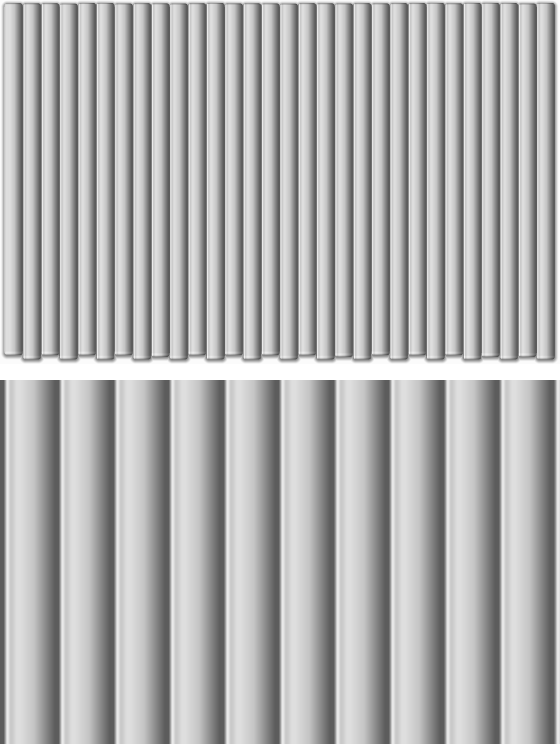
Top: the whole. Bottom: its middle third, enlarged.
A WebGL 2 fragment shader for this pattern:

```glsl
#version 300 es
precision highp float;

uniform vec2 u_resolution;
out vec4 outColor;

// One unit is the pitch of a tube.
const vec2 CANVAS = vec2(30.52, 19.79);
const float TUBE_COUNT = 30.0;
const float LEFT_MARGIN = 0.24;
const float CORNER_RADIUS = 0.16;
const float PAPER = 0.985;

float hash(float n) {
  return fract(sin(n * 91.73 + 4.1) * 4375.85);
}

float ramp(float a, float b, float x) {
  return clamp((x - a) / (b - a), 0.0, 1.0);
}

float roundedBox(vec2 p, vec2 halfSize, float radius) {
  vec2 q = abs(p) - halfSize + radius;
  return length(max(q, 0.0)) + min(max(q.x, q.y), 0.0) - radius;
}

// Alternating long and short tubes with slightly uneven ends.
vec2 tubeEnds(float id) {
  float isLong = mod(id, 2.0);
  float low = mix(0.48 - 0.09 * step(0.65, hash(id)), 0.25, isLong);
  float high = CANVAS.y - 0.18 + 0.04 * (hash(id + 37.0) - 0.5);
  return vec2(low, high);
}

float tubeDistance(vec2 p, float id) {
  vec2 ends = tubeEnds(id);
  vec2 center = vec2(id + 0.5, 0.5 * (ends.x + ends.y));
  vec2 halfSize = vec2(0.5, 0.5 * (ends.y - ends.x));
  return roundedBox(p - center, halfSize, CORNER_RADIUS);
}

// Distance to the nearest tube around a given column.
float rowDistance(vec2 p, float id) {
  float d = 1e3;
  for (float k = -1.0; k <= 1.0; k++) {
    float neighbour = clamp(id + k, 0.0, TUBE_COUNT - 1.0);
    d = min(d, tubeDistance(p, neighbour));
  }
  return d;
}

// Metallic shading across a tube, x from 0 to 1.
float tubeShade(float x, float isFirst) {
  float shade = mix(0.43, 0.92, smoothstep(0.0, 0.07, x));
  shade = mix(shade, 0.79, smoothstep(0.07, 0.13, x));
  shade = mix(shade, 0.87, smoothstep(0.14, 0.25, x));
  shade = mix(shade, 0.77, ramp(0.3, 0.55, x));
  shade = mix(shade, 0.36, ramp(0.55, 0.93, x));
  float openEdge = mix(0.78, 0.87, smoothstep(0.0, 0.1, x));
  return mix(shade, openEdge, isFirst * (1.0 - smoothstep(0.2, 0.3, x)));
}

// Darkened rim with a faint bevel line just inside it.
float shadeEnds(float shade, float fromLow, float fromHigh) {
  float rim = 1.0 - smoothstep(0.0, 0.09, min(fromLow, fromHigh));
  float bevel = smoothstep(0.07, 0.13, fromLow)
              * (1.0 - smoothstep(0.14, 0.24, fromLow));
  return mix(shade, shade * 0.68, rim) + 0.05 * bevel;
}

void main() {
  vec2 p = gl_FragCoord.xy / u_resolution * CANVAS;
  p.x -= LEFT_MARGIN;
  float pixel = CANVAS.x / u_resolution.x;
  float id = clamp(floor(p.x), 0.0, TUBE_COUNT - 1.0);

  // Soft shadow on the paper
  float shadowDistance = rowDistance(p + vec2(0.0, 0.05), id);
  float shadow = 1.0 - smoothstep(-0.08, 0.22, shadowDistance);
  float shade = mix(PAPER, 0.5, shadow);

  // Tube body
  vec2 ends = tubeEnds(id);
  float body = tubeShade(clamp(p.x - id, 0.0, 1.0), 1.0 - step(0.5, id));
  body = shadeEnds(body, p.y - ends.x, ends.y - p.y);
  float coverage = 1.0 - smoothstep(-0.5 * pixel, 0.5 * pixel, tubeDistance(p, id));

  // Keep the long seams between neighbours closed
  float inside = step(0.0, p.x) * step(p.x, TUBE_COUNT);
  float span = smoothstep(0.0, pixel, p.y - ends.x - CORNER_RADIUS)
             * smoothstep(0.0, pixel, ends.y - CORNER_RADIUS - p.y);
  coverage = max(coverage, inside * span);

  outColor = vec4(vec3(mix(shade, body, coverage)), 1.0);
}
```
